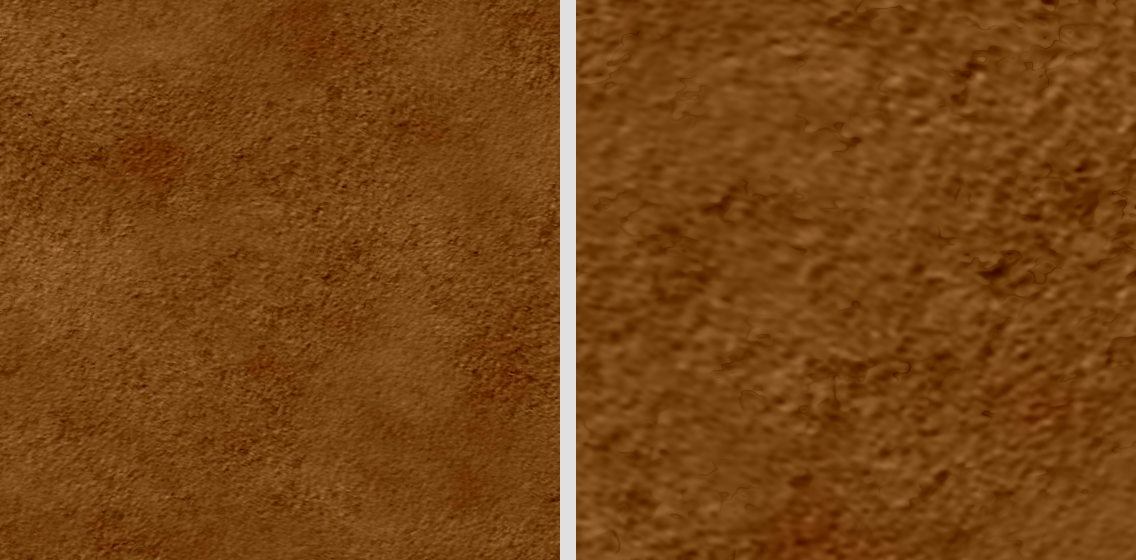
Left, the full canvas; right, a detail of the centre.
Write a WebGL 2 fragment shader that draws this texture.

```glsl
#version 300 es
precision highp float;
// Worn brown suede: soft mottled blotches under a fine, crisp nap.
// Both come from cellular noise, where every cell splats one shaded dot;
// the nap mixes lit relief, bare specks and short jagged dark creases.

#define MID_BROWN   vec3(0.457, 0.257, 0.067)
#define TONE_SHIFT  vec3(1.00, 0.98, 0.95)
#define RED_STAIN   vec3(0.016, -0.014, -0.008)
#define BLOTCH_FREQ vec2(4.6, 7.0)
#define BLOTCH_GAIN 0.041
#define NAP_FREQ    vec2(104.0, 142.0)
#define NAP_GAIN    0.100
#define NAP_TILT    -0.38
#define LIGHT_STEP  vec2(-0.25, 0.60)
#define CREASE_GAIN 0.060
#define WARP_AMOUNT 0.010

uniform vec2 u_resolution;
out vec4 fragColor;

// Three random values for one cell
vec3 cellHash(vec2 cell) {
    vec3 h = fract(cell.xyx * vec3(0.1031, 0.1030, 0.0973));
    h += dot(h, h.yxz + 33.33);
    return fract((h.xxy + h.yzz) * h.zyx);
}

// Cellular noise: soft dots of random shade, zero on average
float splatNoise(vec2 p) {
    vec2 cell = floor(p);
    float sum = 0.0;
    for (int y = -1; y <= 1; y++) {
        for (int x = -1; x <= 1; x++) {
            vec2 neighbour = cell + vec2(x, y);
            vec3 rnd = cellHash(neighbour);
            vec2 away = p - neighbour - rnd.xy;
            float weight = max(0.0, 1.0 - dot(away, away));
            sum += (2.0 * rnd.z - 1.0) * weight * weight * weight;
        }
    }
    return sum;
}

mat2 rotation(float angle) {
    float c = cos(angle), s = sin(angle);
    return mat2(c, s, -s, c);
}

// Octaves of splats, each finer and fainter
float blotches(vec2 p) {
    float sum = 0.0, gain = 1.0;
    for (int i = 0; i < 5; i++) {
        sum += gain * splatNoise(p);
        p = rotation(0.12) * p * 2.03 + vec2(17.3, 41.7);
        gain *= 0.64;
    }
    return sum;
}

// Height difference along the light direction
float relief(vec2 p) {
    return splatNoise(p) - splatNoise(p + LIGHT_STEP);
}

void main() {
    vec2 uv = gl_FragCoord.xy / u_resolution.y;

    // Large stains and the areas where the nap is rougher
    float stain = blotches(uv * BLOTCH_FREQ + vec2(3.0, 8.0));
    float wear = blotches(uv * BLOTCH_FREQ * 0.9 + vec2(63.0, 29.0));
    float roughness = mix(0.72, 1.28, smoothstep(-0.7, 0.7, wear));

    // Gentle bend, smooth enough to leave the grain size alone
    vec2 bend = vec2(sin(uv.y * 9.0 + 2.0 * sin(uv.x * 6.0)),
                     sin(uv.x * 11.0 + 2.0 * sin(uv.y * 5.0)));
    vec2 bent = uv + WARP_AMOUNT * bend;

    // Nap: one tilted layer, one level finer layer, and bare specks
    vec2 napPos = rotation(NAP_TILT) * bent * NAP_FREQ + 150.0;
    vec2 finePos = rotation(0.15) * bent * NAP_FREQ * 1.7 + 331.0;
    float coarse = relief(napPos);
    float fine = relief(finePos);
    float nap = 0.50 * coarse + 0.48 * fine
              + 0.42 * splatNoise(finePos * 0.8 + 57.0)
              + 0.22 * splatNoise(napPos * 0.48 + 77.0);

    // Short jagged creases along the zero lines of a coarser layer
    vec2 creasePos = napPos * 0.55 + 0.35 * vec2(coarse, fine);
    float ridge = abs(splatNoise(creasePos + 211.0));
    float broken = smoothstep(0.0, 0.4, splatNoise(napPos * 0.42 + 93.0) + 0.2 * wear);
    float crease = (1.0 - smoothstep(0.0, 0.22, ridge)) * broken;

    // Tone, then a red cast in the deepest stains
    float tone = BLOTCH_GAIN * stain
               + roughness * (NAP_GAIN * nap - CREASE_GAIN * (crease - 0.1));
    vec3 color = MID_BROWN + TONE_SHIFT * tone;
    color += RED_STAIN * smoothstep(0.35, 1.2, -stain);
    fragColor = vec4(clamp(color, 0.0, 1.0), 1.0);
}
```
